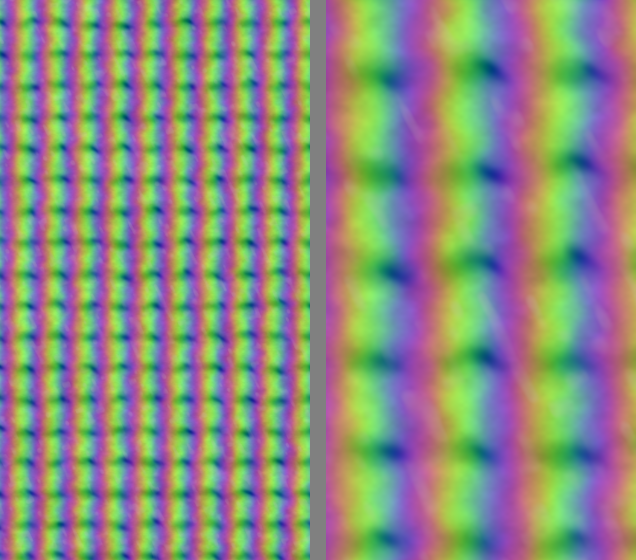
Left: the whole. Right: its middle third, enlarged.
This pattern is drawn by a Shadertoy shader. Its source:

```glsl
// Rainbow-striped ribbed weave: upright hue bands pinched by soft dark rows.

const float TAU = 6.2831853;

float hash(vec2 p) {
    vec3 q = fract(p.xyx * 0.1031);
    q += dot(q, q.yzx + 33.33);
    return fract((q.x + q.y) * q.z);
}

float noise(vec2 p) {
    vec2 i = floor(p), f = fract(p);
    f = f * f * (3.0 - 2.0 * f);
    return mix(mix(hash(i), hash(i + vec2(1, 0)), f.x),
               mix(hash(i + vec2(0, 1)), hash(i + vec2(1, 1)), f.x), f.y);
}

float fbm(vec2 p) {
    float sum = 0.0, amp = 0.55;
    for (int i = 0; i < 3; i++) {
        sum += amp * noise(p);
        p = p * 2.03 + 17.3;
        amp *= 0.5;
    }
    return sum;
}

// One full turn of hue per stripe, magenta at 0 and lime at 0.5
vec3 stripeColor(float t) {
    float c = cos(TAU * t), s = sin(TAU * t);
    return vec3(0.55, 0.57, 0.51)
         + vec3(0.05, -0.27, 0.19) * c
         + vec3(0.19, -0.02, -0.14) * s;
}

void mainImage(out vec4 fragColor, in vec2 fragCoord) {
    // Square cells, 17.86 down the height, with a slight lean
    vec2 uv = fragCoord / iResolution.y;
    vec2 p = uv * 17.86;
    float phase = p.x - 0.25 - 0.16 * (uv.y - 0.5);
    float row = p.y - 0.116;

    // Uneven thread edges
    phase += 0.10 * (noise(p * vec2(1.3, 2.6)) - 0.5)
           + 0.07 * (noise(p * 5.0 + 40.0) - 0.5);
    row += 0.16 * (noise(p * vec2(1.8, 0.7) + 9.0) - 0.5);

    vec3 color = stripeColor(phase);

    // Dark pinches, deepest on the green side, and bright bellies between them
    float pinch = exp(-pow((fract(row + 0.5) - 0.5) / 0.17, 2.0));
    float greenSide = 0.5 + 0.5 * cos(TAU * (phase - 0.58));
    color += vec3(0.07, 0.05, 0.03) * greenSide * (1.0 - pinch);
    color -= vec3(0.21, 0.16, 0.10) * pinch * (0.15 + 0.85 * greenSide);

    // Slanted shadow in the blue gap of each cell, varied in place and strength
    vec2 q = vec2(phase - 0.28, row + 0.5);
    vec2 cell = floor(q);
    vec2 jitter = vec2(hash(cell + 5.0), hash(cell + 71.0)) - 0.5;
    vec2 d = fract(q) - 0.5 - jitter * vec2(0.14, 0.16);
    d.y += 0.45 * d.x;
    float shadow = exp(-dot(d * d, vec2(36.0, 130.0)));
    color -= vec3(0.20, 0.19, 0.09) * shadow * (0.25 + 0.9 * hash(cell + 23.0));

    // Fibre grain, soft mottling and pale worn flecks
    color *= 0.92 + 0.16 * fbm(p * vec2(5.0, 6.5));
    color += 0.10 * (fbm(p * vec2(1.4, 1.9) + 60.0) - 0.48);
    float fleck = smoothstep(0.62, 0.95, noise(vec2(p.x + 0.5 * p.y, p.y - 0.4 * p.x) * vec2(6.0, 4.0) + 30.0));
    color = mix(color, vec3(0.78, 0.74, 0.74), 0.20 * fleck * (1.0 - 0.6 * pinch));

    fragColor = vec4(clamp(color, 0.0, 1.0), 1.0);
}
```
